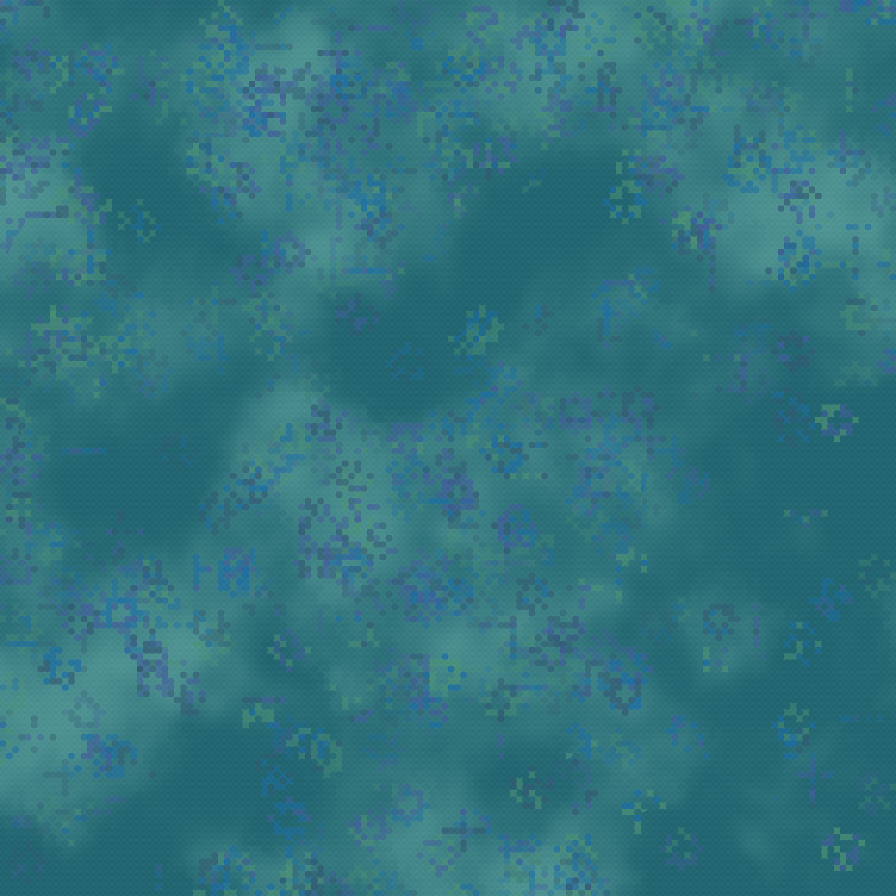
This texture is drawn by a Shadertoy shader. Its source:

```glsl
// Teal clouds on a fine woven grid, sprinkled with small blocky marks.
// Fractal noise shades the clouds; three jittered lattices scatter rings,
// crosses, bars and crumbs that are snapped to square cells.

#define CELLS 144.0        // square cells across the canvas
#define CLOUD_SCALE 6.5    // cloud lumps across the canvas
#define MARK_PITCH 7.0     // cells between mark centres
#define MARK_LAYERS 3
#define MARK_DENSITY 0.66
#define MARK_OPACITY 0.68
#define WEAVE_DEPTH 0.014

const vec3 DEEP_TEAL  = vec3(0.135, 0.400, 0.445);
const vec3 PALE_TEAL  = vec3(0.335, 0.600, 0.590);
const vec3 BLUE       = vec3(0.110, 0.430, 0.650);
const vec3 VIOLET     = vec3(0.260, 0.370, 0.610);
const vec3 GREEN      = vec3(0.300, 0.570, 0.460);
const vec3 SLATE      = vec3(0.200, 0.350, 0.450);

float hash(vec2 p) {
    vec3 q = fract(p.xyx * 0.1031);
    q += dot(q, q.yzx + 33.33);
    return fract((q.x + q.y) * q.z);
}

float noise(vec2 p) {
    vec2 i = floor(p), f = fract(p);
    f = f * f * (3.0 - 2.0 * f);
    return mix(mix(hash(i), hash(i + vec2(1, 0)), f.x),
               mix(hash(i + vec2(0, 1)), hash(i + vec2(1, 1)), f.x), f.y);
}

// Cloud brightness, 0 in the flat deep areas and 1 on the brightest lumps
float cloud(vec2 uv) {
    vec2 p = uv * CLOUD_SCALE + 17.0;
    float sum = 0.0, weight = 0.5;
    for (int i = 0; i < 4; i++) {
        sum += weight * noise(p);
        p = mat2(1.6, 1.2, -1.2, 1.6) * p + 9.0;
        weight *= 0.48;
    }
    return smoothstep(0.32, 0.76, sum);
}

// True where a mark of the given kind fills the cell at offset d
bool markShape(vec2 d, float kind, float crumb) {
    vec2 a = abs(d);
    float r = length(d);
    if (kind < 0.42) return abs(r - 2.2) < 0.8;
    if (kind < 0.56) return min(a.x, a.y) < 0.5 && max(a.x, a.y) < 3.5;
    if (kind < 0.63) return a.x < 0.5 && a.y < 3.5;
    if (kind < 0.70) return a.y < 0.5 && a.x < 3.5;
    return r < 3.3 && crumb > 0.5;
}

vec3 markColor(float pick) {
    if (pick < 0.30) return BLUE;
    if (pick < 0.58) return VIOLET;
    if (pick < 0.78) return GREEN;
    return SLATE;
}

vec3 addMarks(vec3 color, vec2 cell, float crowd) {
    for (int layer = 0; layer < MARK_LAYERS; layer++) {
        vec2 shift = float(layer) * vec2(53.0, 91.0);
        vec2 home = floor(cell / MARK_PITCH);
        float crumb = hash(cell + shift + 300.0);
        for (int k = 0; k < 9; k++) {
            vec2 id = home + vec2(k % 3 - 1, k / 3 - 1);
            vec2 seed = id + shift + 40.0;
            if (hash(seed) > crowd) continue;
            vec2 jitter = vec2(hash(seed + 211.0), hash(seed + 457.0));
            vec2 d = cell - floor((id + jitter) * MARK_PITCH);
            if (crumb < 0.2 || !markShape(d, hash(seed + 613.0), crumb)) continue;
            float pick = fract(hash(seed + 797.0) + 0.35 * step(0.75, crumb));
            float opacity = MARK_OPACITY * mix(0.35, 1.1, hash(seed + 911.0));
            color = mix(color, markColor(pick), opacity * mix(0.7, 1.0, crumb));
        }
    }
    return color;
}

vec3 shade(vec2 uv) {
    vec2 cell = floor(uv * CELLS);
    // Short sideways slips roughen the blocky part of the clouds
    float slip = (hash(cell + 150.0) - 0.5) * step(0.45, noise(cell / 11.0 + 70.0));
    float blocky = cloud((cell + 0.5 + 2.5 * slip) / CELLS);
    float light = mix(cloud(uv), blocky, 0.55);
    vec3 color = mix(DEEP_TEAL, PALE_TEAL, 0.9 * light);

    // Marks gather on the clouds and toward the upper left
    float crowd = 0.15 + 0.75 * smoothstep(0.05, 0.5, blocky);
    crowd *= 0.65 + 0.5 * noise(uv * 5.0 + 120.0) + 0.2 * (uv.y - uv.x);
    color = addMarks(color, cell, MARK_DENSITY * crowd);

    // Fine dotted weave
    vec2 wave = cos(6.2832 * uv * CELLS);
    return color + WEAVE_DEPTH * (wave.x * wave.y + 0.4 * wave.y);
}

void mainImage(out vec4 fragColor, in vec2 fragCoord) {
    // Four samples per pixel soften the cell edges
    vec3 color = vec3(0.0);
    for (int s = 0; s < 4; s++) {
        vec2 offset = vec2(s % 2, s / 2) * 0.5 - 0.25;
        color += shade((fragCoord + offset) / iResolution.y);
    }
    fragColor = vec4(color / 4.0, 1.0);
}
```
